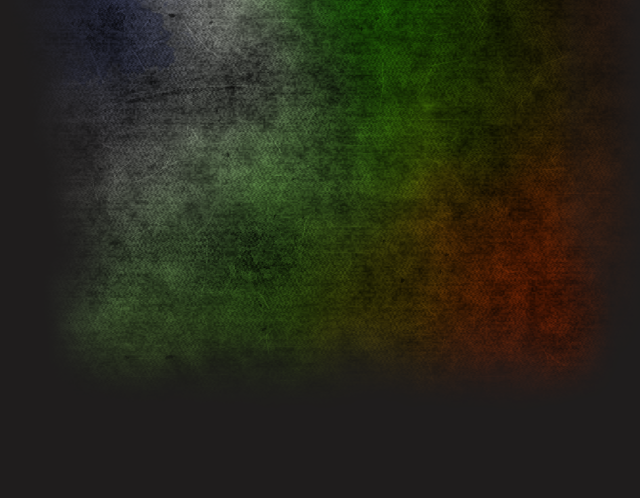
Reproduce this background procedurally as a Shadertoy shader.

```glsl
// Worn painted canvas: blue, grey, green and rust light fading into charcoal.
#define SPOT_RADIUS 0.17
#define MOTTLE 0.95
#define WEAVE 0.20
#define THREADS 0.20
#define GRAIN 0.50
#define SCRATCHES 80
#define SPECKS 34
#define CHARCOAL vec3(0.120, 0.113, 0.113)

const int SPOTS = 15;
const vec2 spotPlace[SPOTS] = vec2[](
    vec2(0.14, 0.93), vec2(0.33, 0.90), vec2(0.16, 0.68), vec2(0.31, 0.73),
    vec2(0.45, 0.66), vec2(0.60, 0.93), vec2(0.64, 0.74), vec2(0.43, 0.48),
    vec2(0.26, 0.45), vec2(0.60, 0.42), vec2(0.83, 0.57), vec2(0.81, 0.35),
    vec2(0.97, 0.88), vec2(0.79, 0.84), vec2(0.32, 0.30));
const vec3 spotColour[SPOTS] = vec3[](
    vec3(0.10, 0.11, 0.19), vec3(0.34, 0.34, 0.33), vec3(0.24, 0.23, 0.23),
    vec3(0.30, 0.31, 0.29), vec3(0.21, 0.32, 0.16), vec3(0.06, 0.22, 0.01),
    vec3(0.11, 0.23, 0.01), vec3(0.09, 0.22, 0.03), vec3(0.21, 0.29, 0.18),
    vec3(0.17, 0.15, 0.01), vec3(0.25, 0.09, 0.01), vec3(0.29, 0.08, 0.01),
    vec3(0.13, 0.06, 0.03), vec3(0.12, 0.13, 0.01), vec3(0.11, 0.16, 0.04));

float hash(vec2 p) {
    vec3 q = fract(vec3(p.xyx) * 0.1031);
    q += dot(q, q.yzx + 33.33);
    return fract((q.x + q.y) * q.z);
}

float noise(vec2 p) {
    vec2 i = floor(p), f = fract(p);
    f = f * f * (3.0 - 2.0 * f);
    return mix(mix(hash(i), hash(i + vec2(1, 0)), f.x),
               mix(hash(i + vec2(0, 1)), hash(i + vec2(1, 1)), f.x), f.y);
}

float fbm(vec2 p) {
    float sum = 0.0, amp = 0.5;
    for (int i = 0; i < 5; i++) {
        sum += amp * noise(p);
        p = mat2(1.6, 1.2, -1.2, 1.6) * p + 7.3;
        amp *= 0.5;
    }
    return sum;
}

float glow(vec2 p, vec2 centre, vec2 size) {
    vec2 d = (p - centre) / size;
    return exp(-dot(d, d));
}

float segment(vec2 p, vec2 a, vec2 b) {
    vec2 ab = b - a;
    return length(p - a - ab * clamp(dot(p - a, ab) / dot(ab, ab), 0.0, 1.0));
}

// Smooth blend of the colour spots
vec3 paint(vec2 uv, vec2 aspect) {
    vec4 sum = vec4(0, 0, 0, 1e-5);
    for (int i = 0; i < SPOTS; i++)
        sum += vec4(spotColour[i], 1) * glow(uv * aspect, spotPlace[i] * aspect, vec2(SPOT_RADIUS));
    return sum.rgb / sum.a;
}

void mainImage(out vec4 fragColor, in vec2 fragCoord) {
    vec2 uv = fragCoord / iResolution.xy;
    vec2 aspect = vec2(iResolution.x / iResolution.y, 1.0);
    vec2 p = uv * aspect;
    float px = 1.0 / iResolution.y;
    float cloud = fbm(p * 6.0), detail = fbm(p * 26.0 + 20.0), fine = fbm(p * 90.0 + 60.0);
    vec2 warp = vec2(cloud, fbm(p * 7.0 + 40.0)) - 0.48;
    vec3 col = paint(uv + warp * 0.09, aspect);

    // Stains and flaked paint
    float light = 1.0 + 0.8 * MOTTLE * (cloud - 0.48) + 0.8 * MOTTLE * (detail - 0.48);
    float flakes = smoothstep(0.45, 0.53, fine * 0.65 + detail * 0.35);
    float worn = glow(uv, vec2(0.40, 0.48), vec2(0.11, 0.09)) + 0.5 * glow(uv, vec2(0.23, 0.80), vec2(0.12, 0.06));
    light *= 1.0 - 0.45 * flakes * min(worn, 1.0);
    float patchGlow = glow(uv, vec2(0.17, 0.93), vec2(0.10, 0.10));
    float chips = 0.4 * fine + 0.5 * detail + 0.45 * patchGlow;
    col = mix(col, vec3(0.10, 0.11, 0.17), 0.6 * smoothstep(0.58, 0.70, chips) * smoothstep(0.1, 0.3, patchGlow));
    light *= 1.0 - 0.4 * smoothstep(0.86, 0.92, chips);
    light += 0.5 * glow(uv, vec2(0.672, 0.788), vec2(0.014, 0.011));
    light += 0.3 * glow(uv, vec2(0.265, 0.455), vec2(0.03, 0.022));

    // Uneven woven cloth, raised threads and grain
    vec2 w = p * vec2(125.0, 140.0) + 2.0 * warp;
    light += WEAVE * sin(6.283 * (w.x + 0.5 * floor(w.y))) * sin(6.283 * w.y) * smoothstep(0.25, 0.7, detail);
    float thread = noise(vec2(p.x * 7.0, p.y * 250.0));
    light += THREADS * (thread - 0.5) + 0.2 * smoothstep(0.9, 1.0, thread) * smoothstep(0.35, 0.6, cloud);
    light += GRAIN * (noise(p * vec2(260.0, 330.0)) - 0.5) + GRAIN * (fine - 0.48);

    // Fine scratches
    for (int i = 0; i < SCRATCHES; i++) {
        float k = float(i);
        vec2 a = vec2(0.1 + 0.8 * hash(vec2(k, 1.0)), 0.22 + 0.76 * hash(vec2(k, 2.0))) * aspect;
        float angle = 3.14 * hash(vec2(k, 3.0));
        vec2 b = a + vec2(cos(angle), sin(angle)) * (0.02 + 0.09 * hash(vec2(k, 4.0)));
        float d = segment(p + warp * 0.08, a, b);
        light += 0.32 * (1.0 - smoothstep(0.0, 0.0008 + px, d)) * smoothstep(0.3, 0.6, detail);
    }

    // Ragged dark pits with a lit rim
    for (int i = 0; i < SPECKS; i++) {
        float k = float(i) + 80.0;
        vec2 c = vec2(0.1 + 0.6 * hash(vec2(k, 5.0)), 0.25 + 0.72 * hash(vec2(k, 6.0))) * aspect;
        float r = 0.0015 + 0.004 * pow(hash(vec2(k, 7.0)), 2.0);
        vec2 d = p - c + (vec2(fine, detail) - 0.48) * 0.02;
        light *= 1.0 - 0.5 * (1.0 - smoothstep(r - px, r + px, length(d)));
        light += 0.15 * glow(d, vec2(r, -r), vec2(r * 0.6));
    }

    // Long curved crease
    float crease = p.y - (0.823 - 1.2 * pow(uv.x - 0.35, 2.0)) + 0.02 * warp.x;
    float span = smoothstep(0.12, 0.18, uv.x) * (1.0 - smoothstep(0.36, 0.46, uv.x));
    light += span * (0.16 * glow(vec2(crease), vec2(0), vec2(0.0015)) - 0.22 * glow(vec2(crease), vec2(-0.006), vec2(0.005)));

    // Fade towards the charcoal border
    vec2 q = uv + warp * vec2(0.05, 0.07);
    float left = smoothstep(mix(0.07, 0.01, smoothstep(0.5, 1.0, uv.y)), 0.20, q.x);
    float right = 1.0 - smoothstep(0.85, 0.98, q.x);
    right = max(right, 0.7 * smoothstep(0.2, 0.8, uv.y) * (1.0 - smoothstep(0.92, 1.02, uv.x)));
    col = mix(CHARCOAL, col * max(light, 0.15), left * right * smoothstep(0.18, 0.40, q.y));
    fragColor = vec4(clamp(col, 0.0, 1.0), 1.0);
}
```
